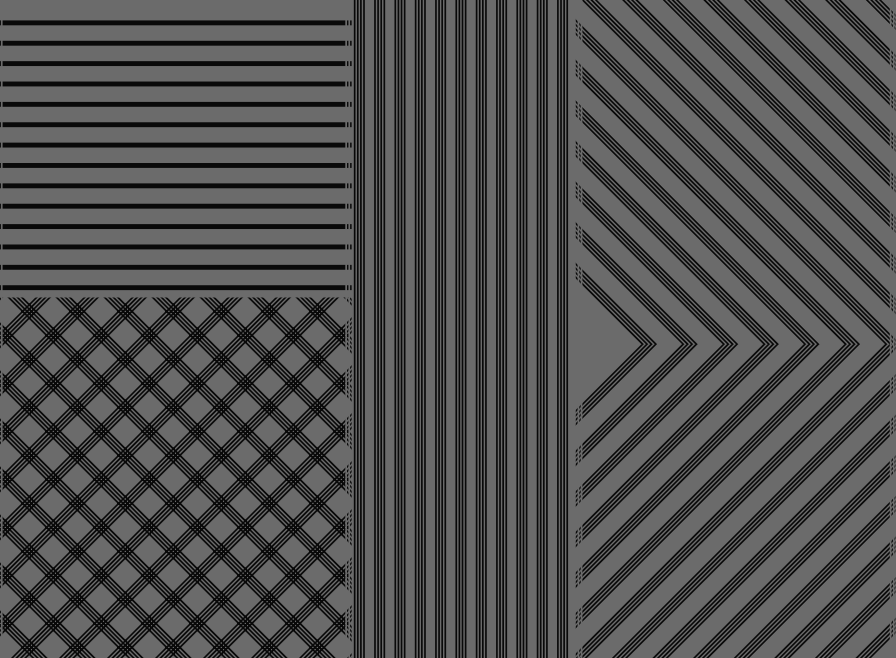
Give the GLSL for this pattern, as a Shadertoy shader.

```glsl
// Four grey panels of ruled lines: bars, a diagonal lattice, upright bundles
// and nested chevrons. Each band is a repeated distance, ruled with four
// fine lines and filtered over the footprint of one pixel.

const vec2 SHEET = vec2(768.0, 564.0);   // design units, y runs downward
const vec3 GROUND = vec3(0.42);
const vec3 INK = vec3(0.035);
const float RULE_PITCH = 2.67;           // spacing of the fine lines
const float RULE_HALF = 0.72;            // half width of a fine line
const float DIAGONAL = 0.70710678;

// Box-filtered coverage of a line with the given half width.
float lineCover(float d, float halfWidth, float px) {
    float covered = min(d + 0.5 * px, halfWidth) - max(d - 0.5 * px, -halfWidth);
    return clamp(covered / px, 0.0, 1.0);
}

// Coverage of the span from a to b.
float spanCover(float x, float a, float b, float px) {
    return lineCover(x - 0.5 * (a + b), 0.5 * (b - a), px);
}

// Signed offset from the nearest repeat of a centre.
float repeatOffset(float x, float centre, float period) {
    return (fract((x - centre) / period + 0.5) - 0.5) * period;
}

// A band made of four parallel fine lines.
float ruledBand(float d, float px) {
    float ink = 0.0;
    for (int i = 0; i < 4; i++) {
        ink += lineCover(d - (float(i) - 1.5) * RULE_PITCH, RULE_HALF, px);
    }
    return min(ink, 1.0);
}

// Two narrow slits that split the band ends beside a panel edge.
float frayedEnd(float x, float firstSlit, float px) {
    float slits = lineCover(x - firstSlit, RULE_HALF, px)
                + lineCover(x - firstSlit - RULE_PITCH, RULE_HALF, px);
    return 1.0 - min(slits, 1.0);
}

float horizontalBars(vec2 p, float px) {
    float d = repeatOffset(p.y, 19.6, 17.46);
    return lineCover(d, 2.1, px) * spanCover(p.y, 10.0, 254.0, px);
}

float lattice(vec2 p, float px) {
    float period = 41.15;
    float rising = repeatOffset(p.x + p.y, 538.9, period) * DIAGONAL;
    float falling = repeatOffset(p.x - p.y, 5.1, period) * DIAGONAL;
    float ink = ruledBand(rising, px) + ruledBand(falling, px);
    return min(ink, 1.0) * spanCover(p.y, 255.0, SHEET.y + 9.0, px);
}

float uprightBundles(vec2 p, float px) {
    float d = repeatOffset(p.x, 308.0, 17.42);
    return ruledBand(d, px) * spanCover(p.x, 302.5, 489.0, px);
}

float chevrons(vec2 p, float px) {
    float firstTip = 556.5;
    float u = p.x + abs(p.y - 295.0);
    float d = repeatOffset(u, firstTip, 34.8) * DIAGONAL;
    return ruledBand(d, px) * step(firstTip - 15.0, u)
         * spanCover(p.x, 493.5, 767.5, px)
         * frayedEnd(p.x, 495.8, px) * frayedEnd(p.x, 763.4, px);
}

void mainImage(out vec4 fragColor, in vec2 fragCoord) {
    vec2 uv = fragCoord / iResolution.xy;
    vec2 p = vec2(uv.x, 1.0 - uv.y) * SHEET;
    float px = SHEET.y / iResolution.y;

    // Left column: bars above, lattice below, with shared frayed ends.
    float ink = horizontalBars(p, px) + lattice(p, px);
    ink *= spanCover(p.x, -9.0, 301.4, px);
    ink *= frayedEnd(p.x, 296.7, px) * (1.0 - lineCover(p.x - 1.5, RULE_HALF, px));

    // Middle and right columns.
    ink += uprightBundles(p, px) + chevrons(p, px);

    fragColor = vec4(mix(GROUND, INK, min(ink, 1.0)), 1.0);
}
```
